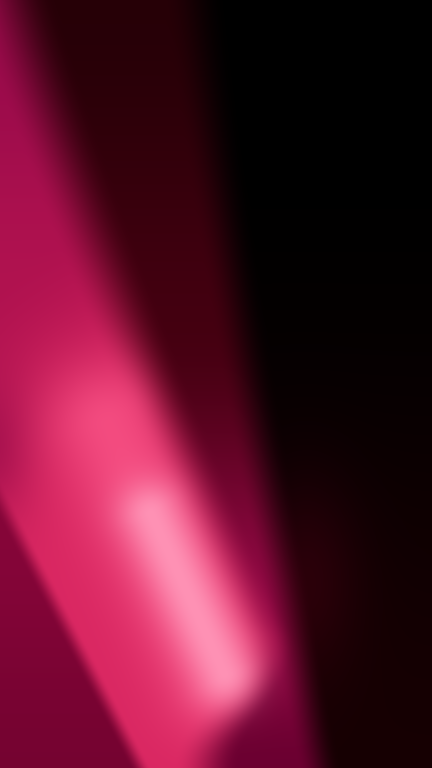
Give the GLSL for this background, as a WebGL 2 fragment shader.

```glsl
#version 300 es
precision highp float;
// Soft diagonal light beam in pink and crimson over a black backdrop.
// Curved edges x = f(y) split the canvas into blurred bands; a capsule
// distance adds the hot core, and wide gaussians add the fainter glows.

uniform vec2 u_resolution;
out vec4 outColor;

// Soft step that is 1 left of the edge and 0 right of it.
float leftOf(float x, float edge, float blur) {
  return 1.0 - smoothstep(edge - blur, edge + blur, x);
}

// Distance to the segment from a to b.
float segmentDistance(vec2 p, vec2 a, vec2 b) {
  vec2 ab = b - a;
  return length(p - a - ab * clamp(dot(p - a, ab) / dot(ab, ab), 0.0, 1.0));
}

// Round gaussian glow with separate radii.
float glow(vec2 p, vec2 center, vec2 radius) {
  vec2 d = (p - center) / radius;
  return exp(-dot(d, d));
}

void main() {
  // x runs rightwards and y downwards, both from 0 to 1.
  vec2 uv = gl_FragCoord.xy / u_resolution;
  float x = uv.x;
  float y = 1.0 - uv.y;
  vec2 p = vec2(x, y);
  vec2 q = vec2(x, y * 1.778);

  // Black backdrop, warming towards the lower right.
  vec3 color = vec3(0.085, 0.0, 0.008) * smoothstep(0.2, 1.0, y);
  color += vec3(0.10, 0.0, 0.03) * glow(p, vec2(0.71, 0.75), vec2(0.12, 0.13));

  // Maroon veil, brighter and more magenta further down.
  vec3 veil = mix(vec3(0.15, 0.0, 0.025), vec3(0.27, 0.0, 0.065), smoothstep(0.0, 0.48, y));
  veil = mix(veil, vec3(0.56, 0.03, 0.26), smoothstep(0.42, 0.80, y));
  veil = mix(veil, vec3(0.42, 0.0, 0.19), smoothstep(0.82, 1.0, y));
  float veilEdge = 0.45 + 0.22 * y + 0.07 * y * y;
  color = mix(color, veil, leftOf(x, veilEdge, mix(0.075, 0.05, y)));

  // Main beam, its right edge curling back near the bottom.
  float beamEdge = 0.03 + 0.55 * y + 0.17 * y * y - 0.28 * smoothstep(0.82, 1.02, y);
  vec3 beam = mix(vec3(0.60, 0.04, 0.29), vec3(0.69, 0.07, 0.31), smoothstep(0.05, 0.38, y));
  beam = mix(beam, vec3(0.85, 0.15, 0.38), smoothstep(0.36, 0.66, y + 0.35 * x));
  beam = mix(beam, vec3(0.62, 0.05, 0.29), 0.8 * glow(p, vec2(-0.02, 0.58), vec2(0.11, 0.10)));
  color = mix(color, beam, leftOf(x, beamEdge, mix(0.10, 0.075, y)));

  // Hot core inside the beam: a broad halo, then the bright centre.
  float core = segmentDistance(q, vec2(0.25, 0.98), vec2(0.51, 1.57));
  float halo = exp(-pow(core / 0.135, 2.0)) * leftOf(x, beamEdge + 0.01, 0.07);
  color = mix(color, vec3(0.97, 0.32, 0.52), 0.85 * halo);
  float heart = segmentDistance(q, vec2(0.35, 1.19), vec2(0.52, 1.56));
  color = mix(color, vec3(1.0, 0.60, 0.73), 0.9 * exp(-pow(heart / 0.075, 2.0)));

  // Crimson wedge cutting off the lower left corner.
  vec3 wedge = mix(vec3(0.52, 0.02, 0.22), vec3(0.46, 0.01, 0.19), smoothstep(0.7, 1.0, y));
  color = mix(color, wedge, leftOf(x, (y - 0.65) * 0.93, 0.025));

  outColor = vec4(color, 1.0);
}
```
